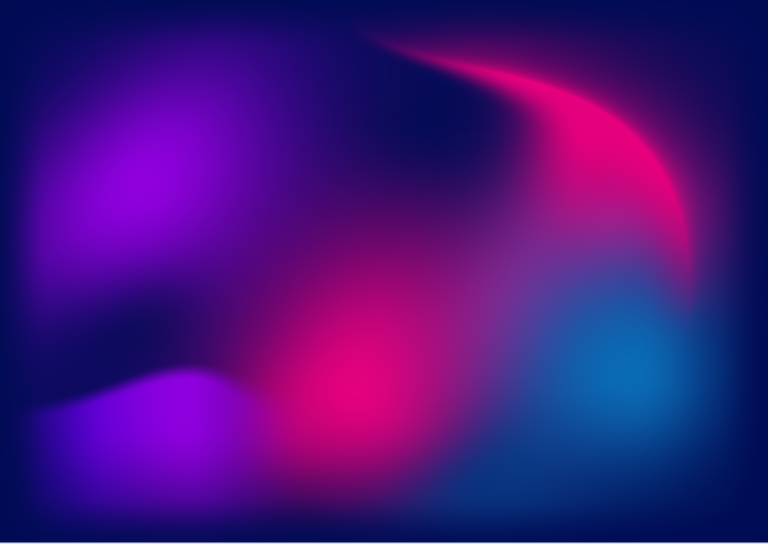
A Shadertoy shader for this background:

```glsl
// Blurred mesh gradient: violet, pink and blue glows melting into deep navy.
// Lopsided gaussian glows are layered in order; a curved ridge and a low hill
// add the crisper edges through a curve distance and a height profile.

#define ASPECT 1.4144        // canvas width in units of its height
#define CURVE_STEPS 32       // segments along the ridge curve
#define HALO_NEAR 0.014      // tight falloff outside the ridge
#define HALO_FAR 0.085       // wide falloff outside the ridge
#define HILL_SOFTNESS 0.018  // blur of the hill's upper edge
#define BORDER_FADE 0.09     // width of the navy margin
#define BASE_LINE 0.0028     // height of the pale line at the bottom

const vec3 NAVY   = vec3(0.00, 0.045, 0.33);
const vec3 VIOLET = vec3(0.56, 0.00, 0.87);
const vec3 INDIGO = vec3(0.32, 0.00, 0.82);
const vec3 PINK   = vec3(0.90, 0.00, 0.49);
const vec3 MAUVE  = vec3(0.58, 0.14, 0.57);
const vec3 BLUE   = vec3(0.04, 0.42, 0.71);
const vec3 DEEP   = vec3(0.00, 0.21, 0.50);
const vec3 PALE   = vec3(0.85, 0.87, 0.93);

// Rotated gaussian with separate radii on each side of both axes
float glow(vec2 p, vec2 center, float angle, vec2 before, vec2 after) {
    float c = cos(angle), s = sin(angle);
    vec2 q = p - center;
    q = vec2(c * q.x + s * q.y, c * q.y - s * q.x);
    q /= mix(before, after, step(0.0, q));
    return exp(-dot(q, q));
}

// Cubic curve along the crest of the ridge
vec2 crest(float t) {
    float u = 1.0 - t;
    return u * u * u * vec2(0.645, 0.963) + 3.0 * u * u * t * vec2(0.810, 0.816)
         + 3.0 * u * t * t * vec2(1.271, 0.945) + t * t * t * vec2(1.274, 0.448);
}

// Signed distance to the crest, positive below it
float crestDistance(vec2 p) {
    float nearest = 1e5, side = 1.0;
    vec2 a = crest(0.0);
    for (int i = 1; i <= CURVE_STEPS; i++) {
        vec2 b = crest(float(i) / float(CURVE_STEPS));
        vec2 ab = b - a, ap = p - a;
        float d = length(ap - ab * clamp(dot(ap, ab) / dot(ab, ab), 0.0, 1.0));
        if (d < nearest) {
            nearest = d;
            side = ab.x * ap.y - ab.y * ap.x > 0.0 ? -1.0 : 1.0;
        }
        a = b;
    }
    return nearest * side;
}

// Pink ridge: broad body and rim inside, two-stage halo outside
float ridge(vec2 p) {
    float d = crestDistance(p);
    float rimWidth = mix(0.016, 0.065, smoothstep(0.75, 1.15, p.x));
    float rim = exp(-d * d / (rimWidth * rimWidth));
    float body = glow(p, vec2(1.08, 0.775), 0.0, vec2(0.11, 0.21), vec2(0.4));
    float inside = 1.0 - (1.0 - rim) * (1.0 - body);
    float halo = mix(exp(d / HALO_FAR), exp(d / HALO_NEAR), 0.42);
    float fade = smoothstep(0.6, 0.97, p.x) * smoothstep(0.33, 0.70, p.y);
    return fade * (d > 0.0 ? inside : halo);
}

// Violet hill: a bell-shaped upper edge fading downward and sideways
float hill(vec2 p) {
    float x = p.x - 0.35;
    float bell = x / (x < 0.0 ? 0.185 : 0.14);
    float top = 0.241 + 0.078 * exp(-bell * bell);
    float soft = HILL_SOFTNESS * (1.0 + smoothstep(0.35, 0.5, p.x));
    float depth = max(0.235 - p.y, 0.0) / 0.195;
    float sides = smoothstep(-0.02, 0.2, p.x) * (1.0 - smoothstep(0.34, 0.58, p.x));
    return smoothstep(-soft, soft, top - p.y) * exp(-depth * depth) * sides;
}

void mainImage(out vec4 fragColor, in vec2 fragCoord) {
    vec2 size = vec2(ASPECT, 1.0);
    vec2 p = fragCoord / iResolution.xy * size;
    vec3 color = NAVY;

    // Upper violet cloud and the dark valley under it
    color = mix(color, VIOLET,
        glow(p, vec2(0.258, 0.665), 0.75, vec2(0.31, 0.24), vec2(0.31, 0.18)));
    color = mix(color, NAVY, 0.85 *
        glow(p, vec2(0.268, 0.388), 0.35, vec2(0.24, 0.1), vec2(0.14, 0.1)));

    // Mauve band and patch, then the central pink glow and its foot
    color = mix(color, MAUVE, 0.85 *
        glow(p, vec2(0.958, 0.465), 0.85, vec2(0.26, 0.2), vec2(0.26, 0.14)));
    color = mix(color, MAUVE, 0.85 *
        glow(p, vec2(1.13, 0.60), 0.0, vec2(0.15, 0.13), vec2(0.13, 0.1)));
    color = mix(color, PINK,
        glow(p, vec2(0.655, 0.282), 1.17, vec2(0.18, 0.25), vec2(0.32, 0.23)));
    color = mix(color, PINK, 0.5 *
        glow(p, vec2(0.53, 0.22), 0.0, vec2(0.12, 0.11), vec2(0.13, 0.08)));
    color = mix(color, NAVY, 0.7 *
        glow(p, vec2(0.80, 0.775), 0.0, vec2(0.14, 0.1), vec2(0.1, 0.1)));

    // Deep blue sheet trailing to the lower left, then the blue pool
    color = mix(color, DEEP, 0.85 *
        glow(p, vec2(0.90, 0.115), 0.6, vec2(0.22, 0.2), vec2(0.24, 0.1)));
    color = mix(color, BLUE,
        glow(p, vec2(1.165, 0.315), 0.0, vec2(0.24, 0.17), vec2(0.16, 0.23)));

    // Crisp shapes
    color = mix(color, PINK, ridge(p));
    color = mix(color, mix(INDIGO, VIOLET, smoothstep(0.08, 0.35, p.x)), hill(p));

    // Navy margin and the pale base line
    vec2 margin = smoothstep(vec2(-0.02), vec2(BORDER_FADE), min(p, size - p));
    color = mix(NAVY, color, margin.x * margin.y);
    color = mix(PALE, color, smoothstep(0.5 * BASE_LINE, 1.45 * BASE_LINE, p.y));
    fragColor = vec4(color, 1.0);
}
```
